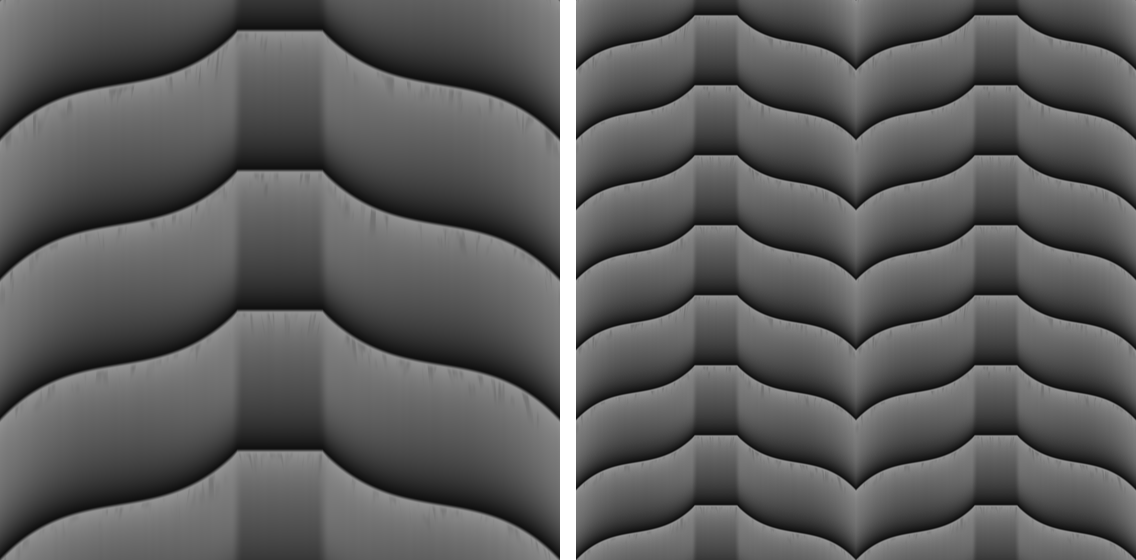
Left: one tile. Right: repeated 2 by 2.
A three.js fragment shader for this texture map:

```glsl
// Four stacked grey ribs, each with a flat crest and S-shaped shoulders.
// A mirrored cubic profile bends the rows; depth below each rim drives the
// shading, and wrapping noise hangs thin worn streaks from the rims.
varying vec2 vUv;

const float ROWS = 4.0;
const float CREST_HALF = 0.0762;   // half width of the flat crest
const float CREST_TOP = 0.203;     // crest offset from the top, in rows
const float SHOULDER_DROP = 0.194; // fall from crest to side, in canvas units
const float MID_SLOPE = 0.36;      // linear share of the shoulder cubic

float hash(vec2 p) {
  vec3 q = fract(vec3(p.xyx) * 0.1031);
  q += dot(q, q.yzx + 33.33);
  return fract((q.x + q.y) * q.z);
}

// Value noise that wraps in x after a whole number of cells
float wrapNoise(vec2 p, float period) {
  vec2 cell = floor(p);
  vec2 f = fract(p);
  f = f * f * (3.0 - 2.0 * f);
  float x0 = mod(cell.x, period);
  float x1 = mod(cell.x + 1.0, period);
  float low = mix(hash(vec2(x0, cell.y)), hash(vec2(x1, cell.y)), f.x);
  float high = mix(hash(vec2(x0, cell.y + 1.0)), hash(vec2(x1, cell.y + 1.0)), f.x);
  return mix(low, high, f.y);
}

// x: drop below the crest, y: steepness, both in canvas units
vec2 shoulder(float fromCentre) {
  float span = 0.5 - CREST_HALF;
  float s = 2.0 * clamp((fromCentre - CREST_HALF) / span, 0.0, 1.0) - 1.0;
  float curve = MID_SLOPE * s + (1.0 - MID_SLOPE) * s * s * s;
  float slope = MID_SLOPE + 3.0 * (1.0 - MID_SLOPE) * s * s;
  float onShoulder = smoothstep(CREST_HALF - 0.011, CREST_HALF + 0.012, fromCentre);
  return vec2(SHOULDER_DROP * (0.5 + 0.5 * curve),
              SHOULDER_DROP / span * slope * onShoulder);
}

// Bright rim, long linear falloff, dark foot; steep parts catch more light
float ribShade(float depth, float slope) {
  float shade = 0.47 - 0.28 * depth + 0.14 * exp(-7.0 * depth);
  shade -= 0.13 * pow(depth, 6.0);
  shade += 0.11 * slope * 2.6 * depth * (1.0 - depth * depth);
  float rimWidth = 0.032 * sqrt(1.0 + slope * slope);
  return mix(0.065, shade, smoothstep(0.0, rimWidth, depth));
}

// Ragged marks of uneven length, different in every row
float rimStreaks(float x, float depth, float row) {
  float seed = row * 17.0;
  float lean = (wrapNoise(vec2(x * 36.0, seed + 5.5), 36.0) - 0.5) * depth * 14.0;
  float coarse = wrapNoise(vec2(x * 96.0 + lean, seed + depth * 5.0), 96.0);
  float fine = wrapNoise(vec2(x * 230.0 + lean * 2.0, seed + 8.0 + depth * 6.0), 230.0);
  float reach = mix(0.05, 0.32, wrapNoise(vec2(x * 44.0, seed + 15.5), 44.0));
  float fade = 1.0 - smoothstep(0.0, reach, depth);
  return smoothstep(0.45, 0.8, 0.55 * coarse + 0.45 * fine) * fade;
}

void main() {
  // Bend the rows along the shoulder profile
  vec2 profile = shoulder(abs(vUv.x - 0.5));
  float ribs = (1.0 - vUv.y - profile.x) * ROWS - CREST_TOP;
  float depth = fract(ribs);
  float row = mod(floor(ribs), ROWS);

  // Shading, then wear and a faint vertical grain
  float shade = ribShade(depth, profile.y);
  float wear = rimStreaks(vUv.x, depth, row);
  shade -= 0.11 * wear * smoothstep(0.015, 0.06, depth);
  float grain = wrapNoise(vec2(vUv.x * 150.0, row * 17.0 + 3.5), 150.0) - 0.5;
  shade += 0.014 * grain * smoothstep(0.0, 0.1, depth) * (1.0 - depth);

  gl_FragColor = vec4(vec3(shade), 1.0);
}
```
